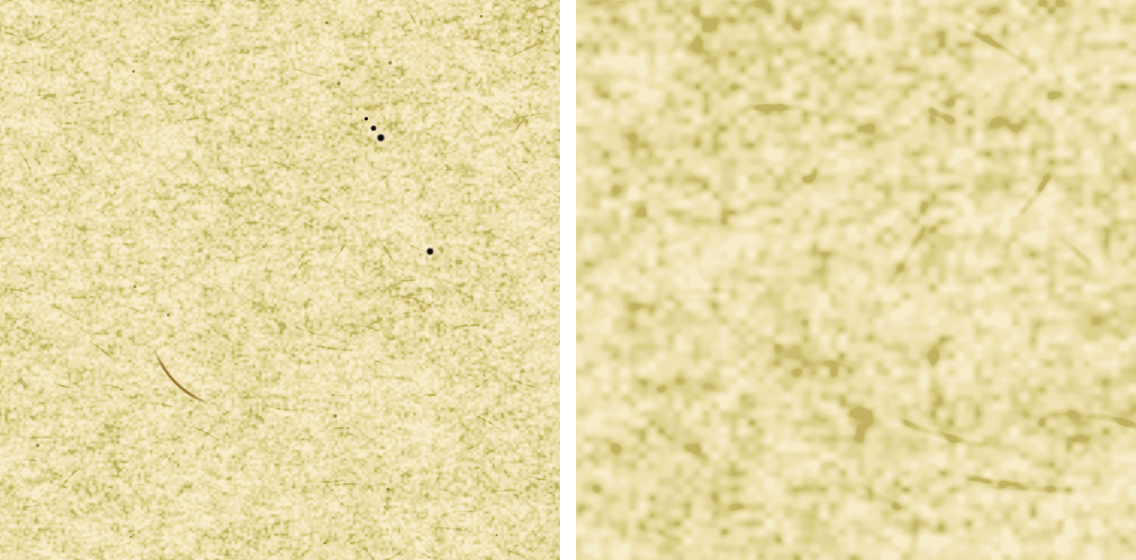
Left, the full canvas; right, a detail of the centre.
Reproduce this texture procedurally as a three.js fragment shader.

```glsl
// Draws cream handmade paper with fine grain, faint curved fibres and a few dark specks.
varying vec2 vUv;

// Paper tones, dark to light
const vec3 OLIVE = vec3(0.76, 0.70, 0.38);
const vec3 STRAW = vec3(0.86, 0.81, 0.53);
const vec3 SAND = vec3(0.89, 0.84, 0.61);
const vec3 CREAM = vec3(0.93, 0.88, 0.67);
const vec3 IVORY = vec3(0.95, 0.89, 0.72);
const vec3 PALE = vec3(0.97, 0.93, 0.79);
const vec3 FIBRE_BROWN = vec3(0.57, 0.43, 0.13);
const vec3 SPECK_BLACK = vec3(0.06, 0.05, 0.03);

// Grain frequencies in cells per canvas
const vec2 FINE_GRAIN = vec2(185.0, 200.0);
const vec2 SOFT_GRAIN = vec2(135.0, 145.0);
const vec2 STREAKS = vec2(62.0, 130.0);
const vec2 MOTTLE = vec2(24.0, 46.0);
const vec2 CLOUDS = vec2(7.0, 10.0);

// Fibres and specks
const float FIBRE_CELLS = 15.0;
const float FIBRE_WIDTH = 0.0032;
const float FIBRE_DEPTH = 2.3;
const float FLECK_CELLS = 11.0;
const float FLECK_SHARE = 0.11;
const vec2 LONG_FIBRE = vec2(0.3135, 0.317);
const vec2 SPECK_TRAIL = vec2(0.654, 0.788);
const vec2 TRAIL_STEP = vec2(0.013, -0.017);
const vec2 LONE_SPECK = vec2(0.768, 0.551);

float hash(vec2 p) {
  vec3 q = fract(p.xyx * 0.1031);
  q += dot(q, q.yzx + 33.33);
  return fract((q.x + q.y) * q.z);
}

vec2 hash2(vec2 p) {
  return vec2(hash(p + 17.0), hash(p + 71.0));
}

// Value noise scaled to zero mean and unit deviation
float noise(vec2 p) {
  vec2 i = floor(p), f = fract(p);
  f = f * f * (3.0 - 2.0 * f);
  float low = mix(hash(i), hash(i + vec2(1.0, 0.0)), f.x);
  float high = mix(hash(i + vec2(0.0, 1.0)), hash(i + 1.0), f.x);
  return (mix(low, high, f.y) - 0.5) / 0.2145;
}

vec2 turn(vec2 p, vec2 dir) {
  return vec2(dot(p, dir), dir.x * p.y - dir.y * p.x);
}

// Coverage of a tapered parabolic strand centred on the origin
float strand(vec2 p, vec2 dir, float halfLength, float bend, float width) {
  vec2 q = turn(p, dir);
  float slope = 2.0 * bend * q.x;
  float d = abs(q.y - bend * q.x * q.x) / sqrt(1.0 + slope * slope);
  float taper = 1.0 - smoothstep(0.35, 1.0, abs(q.x) / halfLength);
  return taper * (1.0 - smoothstep(0.15 * width, width, d));
}

float disc(vec2 p, float radius) {
  return 1.0 - smoothstep(0.45 * radius, 1.3 * radius, length(p));
}

// Faint, mostly level fibres, one per jittered cell
float fibres(vec2 uv) {
  float cover = 0.0;
  vec2 home = floor(uv * FIBRE_CELLS);
  for (int y = -1; y <= 1; y++) {
    for (int x = -1; x <= 1; x++) {
      vec2 cell = home + vec2(float(x), float(y));
      vec2 shape = hash2(cell + 200.0);
      float tilt = hash(cell + 300.0) * 2.0 - 1.0;
      vec2 dir = normalize(vec2(1.0, 0.25 * tilt + 1.6 * tilt * tilt * tilt));
      vec2 p = uv - (cell + hash2(cell)) / FIBRE_CELLS;
      float strength = 0.2 + 0.8 * shape.y * shape.y;
      float halfLength = mix(0.012, 0.045, shape.x);
      float bend = 10.0 * (hash(cell + 400.0) - 0.5);
      cover = max(cover, strength * strand(p, dir, halfLength, bend, FIBRE_WIDTH));
    }
  }
  return cover;
}

// Sparse small brown flecks, kept inside their cells
float flecks(vec2 uv) {
  vec2 cell = floor(uv * FLECK_CELLS);
  vec2 p = fract(uv * FLECK_CELLS) - mix(vec2(0.15), vec2(0.85), hash2(cell + 500.0));
  float size = mix(0.0022, 0.0038, hash(cell + 600.0));
  return step(hash(cell + 700.0), FLECK_SHARE) * disc(p / FLECK_CELLS, size);
}

vec3 blend(vec3 a, vec3 b, float from, float to, float tone) {
  return mix(a, b, clamp((tone - from) / (to - from), 0.0, 1.0));
}

vec3 paperColour(float tone) {
  vec3 c = blend(OLIVE, STRAW, -2.4, -1.5, tone);
  c = blend(c, SAND, -1.5, -0.75, tone);
  c = blend(c, CREAM, -0.75, 0.0, tone);
  c = blend(c, IVORY, 0.0, 0.8, tone);
  return blend(c, PALE, 0.8, 1.7, tone);
}

void main() {
  // Layered grain, with the soft layer turned to hide the lattice
  float tone = 0.68 * noise(vUv * FINE_GRAIN) + 0.08;
  tone += 0.48 * noise(turn(vUv, vec2(0.8, 0.6)) * SOFT_GRAIN + 40.0);
  tone += 0.42 * noise(vUv * STREAKS + 90.0);
  tone += 0.27 * noise(vUv * MOTTLE + 150.0) + 0.17 * noise(vUv * CLOUDS + 210.0);
  tone -= FIBRE_DEPTH * fibres(vUv);

  // Black specks: a growing trail and a lone one, with pale rims
  float ink = disc(vUv - LONE_SPECK, 0.0065);
  float rim = disc(vUv - LONE_SPECK, 0.014);
  for (int i = 0; i < 3; i++) {
    float n = float(i);
    vec2 p = vUv - SPECK_TRAIL - n * TRAIL_STEP;
    ink = max(ink, disc(p, 0.0035 + 0.0017 * n));
    rim = max(rim, disc(p, 0.007 + 0.003 * n));
  }
  vec3 colour = paperColour(tone + 1.1 * rim);
  float arc = strand(vUv - LONG_FIBRE, vec2(0.7071, -0.7071), 0.078, 3.2, 0.0042);
  colour = mix(colour, FIBRE_BROWN, max(0.9 * arc, 0.75 * flecks(vUv)));
  gl_FragColor = vec4(mix(colour, SPECK_BLACK, ink), 1.0);
}
```
